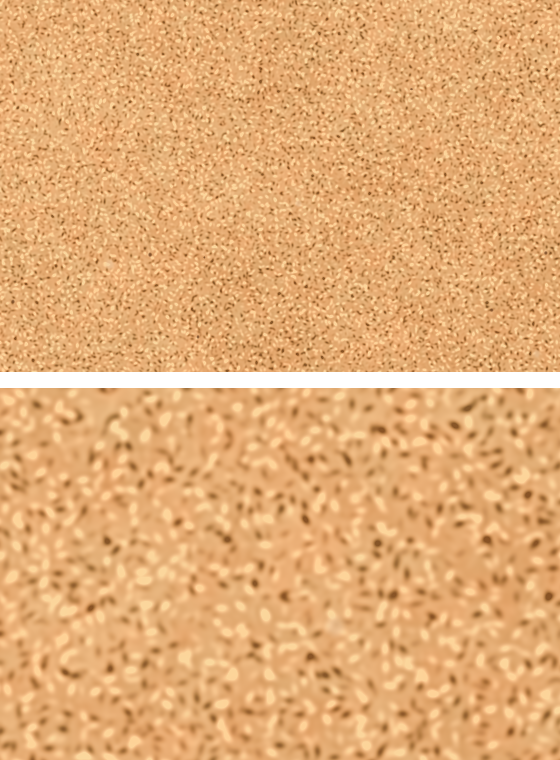
Top: the whole. Bottom: its middle third, enlarged.
This texture is drawn by a Shadertoy shader. Its source:

```glsl
const float GRAINS_PER_HEIGHT = 100.0;
const int STOPS = 7;

// Cork shades from deep pits to pale chips, placed at tone levels
const vec3 SHADES[STOPS] = vec3[STOPS](
    vec3(0.53, 0.33, 0.15), vec3(0.73, 0.51, 0.28), vec3(0.81, 0.58, 0.36),
    vec3(0.87, 0.64, 0.41), vec3(0.91, 0.69, 0.47), vec3(0.96, 0.75, 0.53),
    vec3(0.99, 0.83, 0.60));
const float LEVELS[STOPS] = float[STOPS](-3.5, -1.96, -1.17, -0.5, 0.19, 0.95, 1.88);

vec3 hash3(vec2 p, float seed) {
    vec3 q = fract(vec3(p.xyx + seed * 17.3) * vec3(0.1031, 0.1030, 0.0973));
    q += dot(q, q.yxz + 33.33);
    return fract((q.xxy + q.yzz) * q.zyx);
}

// Smooth value noise in -1..1
float softNoise(vec2 p, float seed) {
    vec2 cell = floor(p);
    vec2 f = fract(p);
    f = f * f * (3.0 - 2.0 * f);
    float low = mix(hash3(cell, seed).x, hash3(cell + vec2(1, 0), seed).x, f.x);
    float high = mix(hash3(cell + vec2(0, 1), seed).x, hash3(cell + vec2(1, 1), seed).x, f.x);
    return 2.0 * mix(low, high, f.y) - 1.0;
}

// Sum of randomly turned oval chips with contrasting rims, near unit deviation
float grainTone(vec2 p, vec2 chipSize, float rim, float seed) {
    vec2 base = floor(p);
    float total = 0.0;
    for (int y = -2; y <= 2; y++) {
        for (int x = -2; x <= 2; x++) {
            vec2 cell = base + vec2(x, y);
            vec3 place = hash3(cell, seed);
            float strength = 2.0 * hash3(cell, seed + 1.0).x - 1.0;
            float angle = place.z * 3.14159;
            vec2 axis = vec2(cos(angle), sin(angle));
            vec2 d = p - cell - place.xy;
            vec2 local = vec2(dot(d, axis), dot(d, vec2(-axis.y, axis.x))) / chipSize;
            float q = dot(local, local);
            total += strength * (1.0 - rim * q) * exp(-q);
        }
    }
    return total / 0.3;
}

// Sparse soft spots, at most one per cell
float scatteredSpots(vec2 p, float chance, float radius, float seed) {
    vec2 cell = floor(p);
    vec3 place = hash3(cell, seed);
    vec3 look = hash3(cell, seed + 1.0);
    vec2 d = fract(p) - mix(vec2(0.3), vec2(0.7), place.xy);
    d.x *= mix(0.7, 1.4, look.x);
    float size = radius * mix(0.6, 1.2, look.y);
    return step(place.z, chance) * (1.0 - smoothstep(0.3 * size, 1.3 * size, length(d)));
}

vec3 corkColor(float tone) {
    vec3 color = SHADES[0];
    for (int i = 1; i < STOPS; i++) {
        float t = clamp((tone - LEVELS[i - 1]) / (LEVELS[i] - LEVELS[i - 1]), 0.0, 1.0);
        color = mix(color, SHADES[i], t);
    }
    return color;
}

void mainImage(out vec4 fragColor, in vec2 fragCoord) {
    vec2 uv = fragCoord / iResolution.y;

    // Fine grain over faint, broad mottling
    float tone = 0.95 * grainTone(uv * GRAINS_PER_HEIGHT, vec2(0.7, 0.45), 0.7, 1.0);
    tone += 0.22 * softNoise(uv * 4.0, 3.0) + 0.3 * softNoise(uv * 24.0, 4.0);
    tone += 0.12 * (uv.y - 0.5) - 0.1 * (uv.x - 0.75);
    vec3 color = corkColor(tone);

    // Drift between reddish and yellowish chips
    float warmth = softNoise(uv * 45.0, 5.0) + 0.6 * softNoise(uv * 14.0, 6.0);
    color += warmth * vec3(0.008, -0.012, -0.014);

    // Rare pale flakes and dark pits
    float flake = scatteredSpots(uv * 8.0, 0.06, 0.11, 7.0);
    float pit = scatteredSpots(uv * 14.0, 0.05, 0.075, 9.0);
    color = mix(color, vec3(0.93, 0.80, 0.65), 0.45 * flake);
    color = mix(color, vec3(0.42, 0.24, 0.11), 0.75 * pit);

    fragColor = vec4(clamp(color, 0.0, 1.0), 1.0);
}
```
